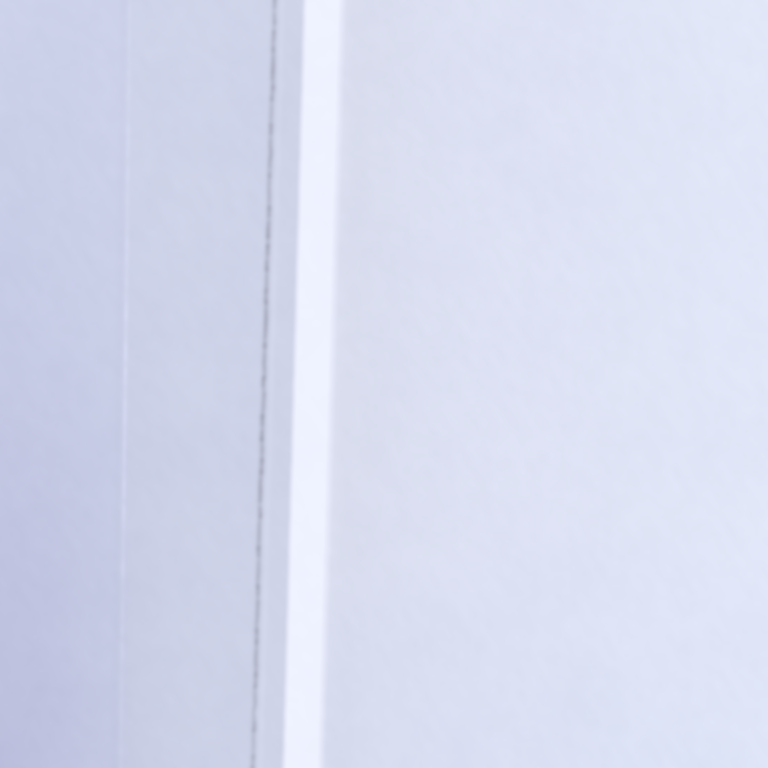
Give the GLSL for this texture, as a Shadertoy shader.

```glsl
// Pale lavender wall with a leaning bright trim, a soft dark seam and a faint crease.
#define WALL_COLOR vec3(0.871, 0.889, 0.960)
#define PANEL_COLOR vec3(0.803, 0.824, 0.908)
#define SHADE_COLOR vec3(0.742, 0.756, 0.862)
#define TRIM_COLOR vec3(0.934, 0.948, 1.0)
#define SEAM_COLOR vec3(0.62, 0.63, 0.70)
#define LEAN 0.0275
#define EDGE_BLUR 0.0052
#define GRAIN 0.004
#define MOTTLE 0.016
#define FIBER 0.009

float hash(vec2 p) {
    vec3 q = fract(vec3(p.xyx) * 0.1031);
    q += dot(q, q.yzx + 33.33);
    return fract((q.x + q.y) * q.z);
}

float valueNoise(vec2 p) {
    vec2 cell = floor(p), f = fract(p);
    f = f * f * (3.0 - 2.0 * f);
    float low = mix(hash(cell), hash(cell + vec2(1, 0)), f.x);
    float high = mix(hash(cell + vec2(0, 1)), hash(cell + vec2(1, 1)), f.x);
    return mix(low, high, f.y);
}

float fbm(vec2 p) {
    float sum = 0.0, weight = 0.5;
    for (int i = 0; i < 3; i++) {
        sum += weight * (valueNoise(p) - 0.5);
        p = mat2(0.8, 0.6, -0.6, 0.8) * p * 2.1 + 7.3;
        weight *= 0.5;
    }
    return sum;
}

float edge(float d, float blur) {
    return smoothstep(-blur, blur, d);
}

float ridge(float d, float width) {
    return exp(-d * d / (width * width));
}

void mainImage(out vec4 fragColor, in vec2 fragCoord) {
    vec2 uv = fragCoord / iResolution.xy;
    float blur = max(EDGE_BLUR, 0.7 / iResolution.x);

    // Slanted lines, measured as horizontal distances
    float wobble = 0.0014 * (valueNoise(vec2(3.0, uv.y * 70.0)) - 0.5);
    float crease = uv.x - (0.157 + 0.012 * uv.y);
    float seam = uv.x - (0.329 + 0.029 * uv.y) - wobble;
    float trimLeft = uv.x - (0.369 + LEAN * uv.y) - 0.4 * wobble;
    float trimRight = uv.x - (0.4185 + LEAN * uv.y) + 0.4 * wobble;

    // Left panels: darker toward the lower left corner
    float corner = smoothstep(0.28, -0.02, uv.x) * mix(1.0, 0.12, smoothstep(0.0, 0.95, uv.y));
    vec3 panel = mix(PANEL_COLOR, SHADE_COLOR, corner);
    panel += vec3(-0.002, -0.002, 0.008) * (1.0 - edge(crease, 0.014));
    panel += 0.014 * (uv.y - 0.5);

    // Strip between seam and trim
    panel = mix(panel, vec3(0.812, 0.828, 0.908), edge(seam, 0.006));

    // Right wall: soft shade beside the trim, lighter toward the far side
    float away = max(trimRight, 0.0);
    vec3 wall = WALL_COLOR - vec3(0.030, 0.032, 0.036) * exp(-away * 8.0);
    wall += vec3(0.012, 0.017, 0.011) * smoothstep(0.25, 0.58, away);
    wall -= vec3(0.012, 0.010, 0.003) * smoothstep(0.35, 0.0, uv.y);

    // Faint crease, clearest at mid height
    float creaseGlow = valueNoise(vec2(9.0, uv.y * 95.0));
    float creaseFade = 0.35 + 0.65 * ridge(uv.y - 0.5, 0.28);
    panel += 0.034 * (0.45 + 0.7 * creaseGlow) * creaseFade * ridge(crease, 0.0034);
    panel -= 0.008 * ridge(crease + 0.008, 0.006);

    // Soft seam, continuous with small darker flecks
    float fleck = valueNoise(vec2(21.0, uv.y * 140.0));
    float seamFade = 0.7 + 0.3 * valueNoise(vec2(5.0, uv.y * 9.0));
    float seamInk = (0.38 + 0.36 * fleck) * seamFade * ridge(seam, 0.0040);
    panel = mix(panel, SEAM_COLOR, seamInk);
    panel += 0.012 * ridge(seam - 0.010, 0.004);

    // Diagonal fibers, soft grain and broad mottling
    vec2 along = vec2(uv.x + 0.6 * uv.y, uv.y - 0.6 * uv.x);
    float fibers = valueNoise(along * vec2(80.0, 42.0)) - 0.5;
    float grain = valueNoise(uv * 135.0 + 40.0) - 0.5;
    float mottle = fbm(uv * 12.0);
    vec3 relief = MOTTLE * mottle * vec3(1.0, 1.0, 0.7) + FIBER * fibers + GRAIN * grain;

    // Bright trim with soft sides and a narrow halo on its right
    vec3 color = mix(panel, wall, edge(trimRight, blur)) + relief;
    float trim = edge(trimLeft, blur) * (1.0 - edge(trimRight, blur * 1.3));
    color = mix(color, TRIM_COLOR + 0.5 * relief, trim);
    color += 0.024 * exp(-away * 90.0) * edge(trimRight, blur);

    fragColor = vec4(clamp(color, 0.0, 1.0), 1.0);
}
```
